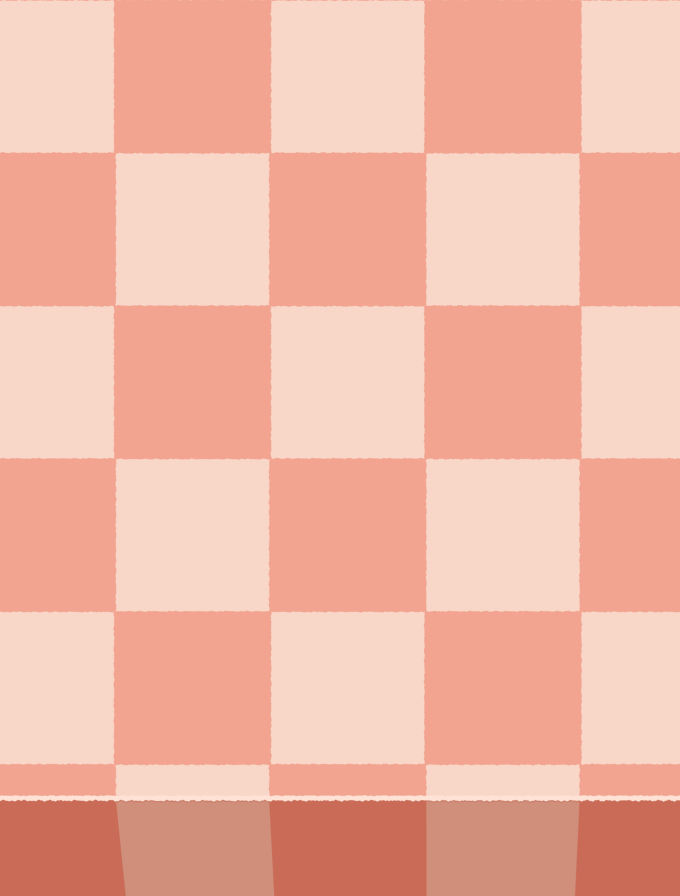
A WebGL 1 fragment shader for this pattern:

```glsl
precision highp float;
// A two-tone checkered tabletop with hand-cut, slightly ragged tiles, ending in a
// pale lip and a darker front face whose stripes taper downward. Tiles are two
// interleaved lattices of box distances; layered sines roughen every drawn edge.

uniform vec2 u_resolution;

// Lengths are fractions of the canvas height.
const vec2 PITCH = vec2(0.1732, 0.1706);
const vec2 ORIGIN = vec2(0.1283, 0.1468);
const vec2 INSET = vec2(0.0011, 0.0004);
const float LIP_TOP = 0.1120;
const float LIP_BOTTOM = 0.1064;
const float VANISH_X = 0.484;
const float TAPER = 0.031;

const vec3 CORAL = vec3(0.949, 0.643, 0.565);
const vec3 CREAM = vec3(0.973, 0.843, 0.788);
const vec3 LIP = vec3(0.992, 0.886, 0.835);
const vec3 FACE_DARK = vec3(0.792, 0.420, 0.345);
const vec3 FACE_LIGHT = vec3(0.812, 0.561, 0.482);

// Irregular edge offset in about -1..1 along position t.
float ragged(float t, float seed) {
  float bend = 1.7 * sin(t * 83.0 + seed * 2.3);
  return 0.42 * sin(t * 390.0 + seed * 5.1 + bend)
       + 0.34 * sin(t * 710.0 + seed * 3.7 - bend)
       + 0.24 * sin(t * 1270.0 + seed * 8.9 + 2.0 * bend);
}

// 1 inside (negative distance), 0 outside, blended over the given softness.
float coverage(float dist, float soft) {
  return 1.0 - smoothstep(-soft, soft, dist);
}

// Distance to the nearest tile of a lattice with a period of two pitches.
float tileDistance(vec2 p, vec2 corner, float lattice) {
  vec2 period = 2.0 * PITCH;
  vec2 rel = p - corner - 0.5 * PITCH;
  vec2 id = floor(rel / period + 0.5);
  vec2 local = rel - id * period;
  float seed = dot(id, vec2(1.7, 4.3)) + lattice * 2.9;
  vec2 side = step(vec2(0.0), local);
  vec2 wobble = vec2(ragged(p.y, seed + side.x * 6.1),
                     ragged(p.x, seed + side.y * 7.7 + 3.0));
  vec2 d = abs(local) - 0.5 * PITCH + INSET + wobble * 0.0007;
  return max(d.x, d.y);
}

vec3 tabletop(vec2 p, float soft) {
  float d = 1.0;
  for (int i = 0; i < 2; i++) {
    float k = float(i);
    d = min(d, tileDistance(p, ORIGIN + PITCH * vec2(k, 1.0 - k), k));
  }
  return mix(CORAL, CREAM, coverage(d, soft));
}

// Stripes continue the tile columns and converge toward VANISH_X.
vec3 frontFace(vec2 p, float soft) {
  float depth = clamp((LIP_BOTTOM - p.y) / LIP_BOTTOM, 0.0, 1.0);
  float x = VANISH_X + (p.x - VANISH_X) / (1.0 - TAPER * depth);
  float column = (x - ORIGIN.x) / (2.0 * PITCH.x) - 0.25;
  float offset = abs(fract(column + 0.5) - 0.5) * 2.0 * PITCH.x;
  float d = offset - 0.5 * PITCH.x + INSET.x;
  return mix(FACE_DARK, FACE_LIGHT, coverage(d, soft));
}

void main() {
  vec2 p = gl_FragCoord.xy / u_resolution.y;
  float soft = max(0.8 / u_resolution.y, 0.0009);

  vec3 color = tabletop(p, soft);

  // Pale lip with rough upper and lower borders.
  float lipTop = LIP_TOP + 0.0006 * ragged(p.x, 11.0);
  color = mix(color, LIP, coverage(p.y - lipTop, soft));

  // Front face, with a thin shade just under the lip.
  float lipBottom = LIP_BOTTOM + 0.0011 * ragged(p.x, 17.0);
  float shade = coverage(abs(p.y - lipBottom + 0.0008) - 0.0007, soft);
  vec3 face = mix(frontFace(p, soft), FACE_DARK, 0.55 * shade);
  color = mix(color, face, coverage(p.y - lipBottom, soft));

  gl_FragColor = vec4(color, 1.0);
}
```
